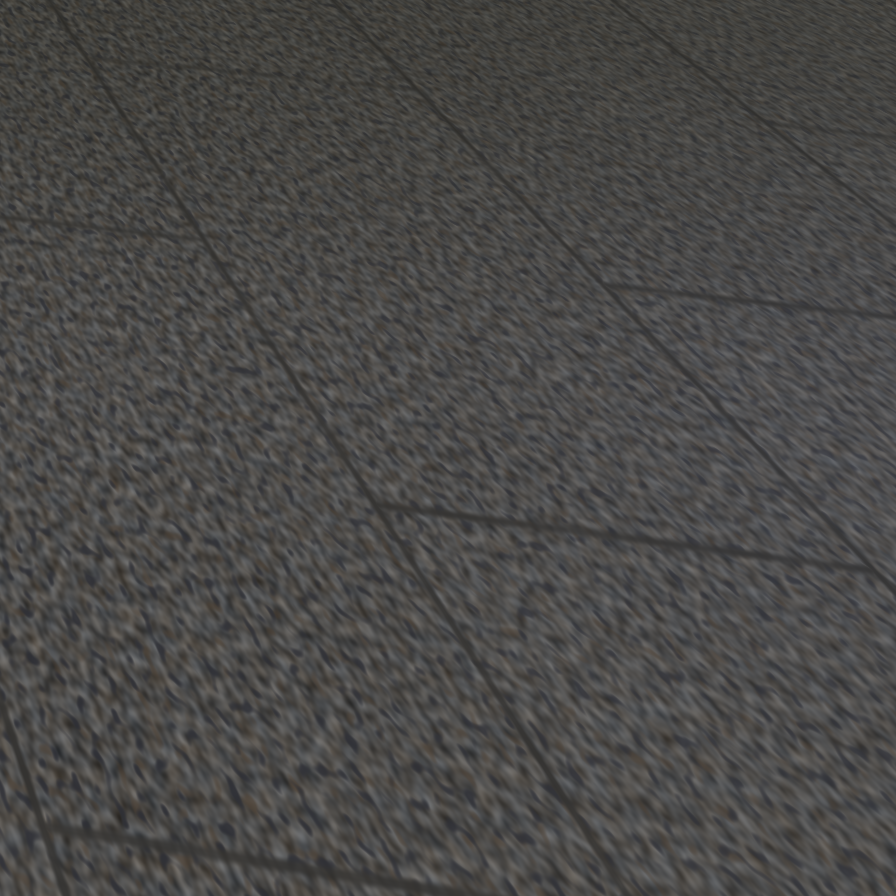
Reproduce this texture procedurally as a Shadertoy shader.

```glsl
const vec3 STONE = vec3(0.312, 0.307, 0.300);
const vec3 GROUT = vec3(0.205, 0.200, 0.192);
const vec3 DARK_FLECK = vec3(0.185, 0.190, 0.215);
const vec3 BROWN_FLECK = vec3(0.300, 0.250, 0.200);
const float GROUT_HALF_WIDTH = 0.0075;

float hash(vec2 cell) {
    vec3 q = fract(cell.xyx * vec3(0.1031, 0.1030, 0.0973));
    q += dot(q, q.yzx + 33.33);
    return fract((q.x + q.y) * q.z);
}

vec2 gradientAt(vec2 cell) {
    float angle = 6.28318 * hash(cell);
    return vec2(cos(angle), sin(angle));
}

float gradientNoise(vec2 p) {
    vec2 cell = floor(p);
    vec2 f = p - cell;
    vec2 s = f * f * f * (f * (f * 6.0 - 15.0) + 10.0);
    vec2 e = vec2(1.0, 0.0);
    float a = dot(gradientAt(cell), f);
    float b = dot(gradientAt(cell + e.xy), f - e.xy);
    float c = dot(gradientAt(cell + e.yx), f - e.yx);
    float d = dot(gradientAt(cell + e.xx), f - e.xx);
    return mix(mix(a, b, s.x), mix(c, d, s.x), s.y);
}

// Depth grows toward the viewer, at the bottom of the canvas
float viewDepth(vec2 uv) {
    return 2.0286 - uv.y - 0.0161 * uv.x;
}

// Perspective projection onto the floor; one tile is one unit square
vec2 floorPosition(vec2 uv, float depth) {
    float across = 3.2026 * (uv.x + 0.6159) / depth - 1.09;
    float along = 0.5 * ((0.5554 * uv.x + 7.348) / depth - 3.782);
    return vec2(across, along);
}

float jointMask(float coord, float halfWidth, float softness) {
    float dist = abs(coord - round(coord));
    return 1.0 - smoothstep(halfWidth - softness, halfWidth + softness, dist);
}

// Speckled granite with dark and rusty mineral flecks
vec3 granite(vec2 p, float contrast) {
    float grain = 0.65 * gradientNoise(p * 44.0) + 0.55 * gradientNoise(p * 73.0 + 19.7);
    float tint = gradientNoise(p * 37.0 + 61.3);
    float dark = smoothstep(0.12, 0.50, gradientNoise(p * 48.0 + 113.1));
    float brown = smoothstep(0.22, 0.55, gradientNoise(p * 41.0 + 217.9));
    vec3 color = STONE + 0.20 * contrast * grain;
    color += contrast * tint * vec3(0.025, 0.0, -0.030);
    color = mix(color, BROWN_FLECK, 0.50 * contrast * brown);
    return mix(color, DARK_FLECK, 0.75 * contrast * dark);
}

void mainImage(out vec4 fragColor, in vec2 fragCoord) {
    vec2 uv = fragCoord / iResolution.xy;
    float depth = viewDepth(uv);
    vec2 p = floorPosition(uv, depth);

    // Alternate columns slide by half a tile
    float column = floor(p.x);
    float row = p.y + 0.5 * mod(column, 2.0);
    vec2 tile = vec2(column, floor(row));

    // Stone is crisper near the viewer and on the left
    float contrast = clamp(1.28 - 0.30 * uv.x - 0.38 * uv.y, 0.65, 1.2);
    vec3 color = granite(p, contrast);
    color += 0.010 * (hash(tile + 7.0) - 0.5);
    color += 0.012 * gradientNoise(p * 2.3 + 5.0);

    // Joints soften with distance and wear unevenly
    vec2 softness = max(fwidth(p), vec2(0.009 / depth));
    float wear = 0.85 + 0.30 * gradientNoise(p * 9.0 + 31.0);
    float longJoint = jointMask(p.x, GROUT_HALF_WIDTH, softness.x);
    float crossJoint = jointMask(row, 0.8 * GROUT_HALF_WIDTH, softness.y);
    crossJoint *= mix(0.9, 0.5, smoothstep(0.6, 1.0, uv.y));
    color = mix(color, GROUT, max(longJoint, crossJoint) * clamp(wear, 0.0, 1.0));

    // Light falls off toward the far edge, with a cool sheen on the right
    float far = smoothstep(0.55, 1.05, uv.y);
    float sheen = exp(-8.0 * dot(uv - vec2(0.95, 0.55), uv - vec2(0.95, 0.55)));
    color *= mix(vec3(1.0), vec3(0.84, 0.84, 0.80), far);
    color += sheen * vec3(0.004, 0.008, 0.020);
    fragColor = vec4(color, 1.0);
}
```
